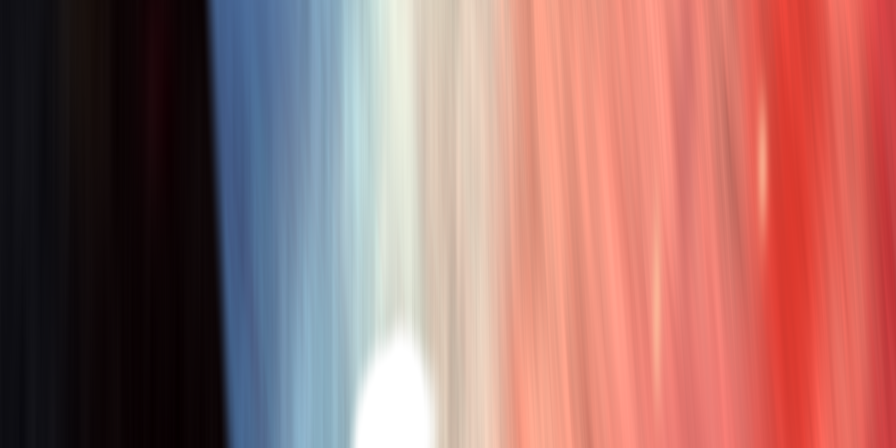
A Shadertoy shader for this background:

```glsl
float hash(vec2 p) {
    p = fract(p * vec2(0.1031, 0.1137));
    p += dot(p, p.yx + 33.33);
    return fract((p.x + p.y) * p.x * 17.0);
}

float valueNoise(vec2 p) {
    vec2 cell = floor(p);
    vec2 f = fract(p);
    f = f * f * (3.0 - 2.0 * f);
    float low = mix(hash(cell), hash(cell + vec2(1, 0)), f.x);
    float high = mix(hash(cell + vec2(0, 1)), hash(cell + vec2(1, 1)), f.x);
    return mix(low, high, f.y);
}

// Layered vertical streaks, centred on zero
float streaks(vec2 uv, float slant, float frequency, float seed) {
    vec2 p = vec2((uv.x + slant * uv.y) * frequency, uv.y * 1.6) + seed;
    float sum = 0.0;
    float weight = 0.5;
    for (int i = 0; i < 4; i++) {
        sum += weight * (valueNoise(p) - 0.5);
        p = p * vec2(2.1, 1.25) + 17.3;
        weight *= 0.62;
    }
    return sum;
}

float glow(vec2 uv, vec2 center, vec2 radius) {
    vec2 d = (uv - center) / radius;
    return exp(-dot(d, d));
}

vec3 blend(vec3 base, vec3 next, float from, float to, float x) {
    return mix(base, next, smoothstep(from, to, x));
}

// Blue through cream to coral and red
vec3 spectrum(float x) {
    vec3 color = vec3(0.27, 0.39, 0.56);
    color = blend(color, vec3(0.55, 0.68, 0.76), 0.255, 0.36, x);
    color = blend(color, vec3(0.73, 0.83, 0.82), 0.36, 0.42, x);
    color = blend(color, vec3(0.86, 0.87, 0.82), 0.41, 0.45, x);
    color = blend(color, vec3(0.82, 0.77, 0.70), 0.45, 0.49, x);
    color = blend(color, vec3(0.89, 0.80, 0.73), 0.49, 0.53, x);
    color = blend(color, vec3(0.94, 0.61, 0.52), 0.53, 0.59, x);
    color = blend(color, vec3(0.94, 0.54, 0.48), 0.60, 0.76, x);
    color = blend(color, vec3(0.86, 0.27, 0.23), 0.80, 0.88, x);
    color = blend(color, vec3(0.93, 0.42, 0.37), 0.89, 0.94, x);
    return blend(color, vec3(0.80, 0.24, 0.25), 0.95, 0.99, x);
}

vec3 darkPanel(vec2 uv, float grain) {
    vec3 color = mix(vec3(0.06, 0.06, 0.08), vec3(0.045, 0.015, 0.02),
                     smoothstep(0.04, 0.12, uv.x));
    color += vec3(0.05, 0.04, 0.02) * glow(uv, vec2(0.09, 0.95), vec2(0.03, 0.4));
    color += vec3(0.06, 0.0, 0.01) * glow(uv, vec2(0.175, 0.85), vec2(0.02, 0.3));
    return max(color + 0.06 * grain, 0.0);
}

void mainImage(out vec4 fragColor, in vec2 fragCoord) {
    vec2 uv = fragCoord / iResolution.xy;
    float warmSide = smoothstep(0.5, 0.65, uv.x);
    float broad = streaks(uv, 0.05 * warmSide, 26.0, 3.0);
    float fine = streaks(uv, 0.03 * warmSide, 85.0, 41.0);
    float tint = streaks(uv, 0.04, 38.0, 73.0);

    // Streaked colour field
    vec3 color = spectrum(uv.x + 0.025 * broad);
    color *= 1.0 + 0.28 * broad + 0.20 * fine;
    color += vec3(0.02, 0.12, 0.11) * tint;

    // Cooler upper left, pinker lower right and deep red patches
    color = mix(color, vec3(0.28, 0.40, 0.60), 0.5 * glow(uv, vec2(0.29, 1.0), vec2(0.07, 0.35)));
    color = mix(color, vec3(0.90, 0.40, 0.41), 0.5 * glow(uv, vec2(0.79, 0.0), vec2(0.08, 0.4)));
    color = mix(color, vec3(0.83, 0.18, 0.13), 0.6 * glow(uv, vec2(0.885, 0.45), vec2(0.03, 0.5)));
    color = mix(color, vec3(0.70, 0.34, 0.36), 0.5 * glow(uv, vec2(0.765, 0.75), vec2(0.012, 0.4)));

    // Pale slivers
    vec3 sliver = vec3(1.0, 0.76, 0.62);
    color = mix(color, sliver, 0.75 * glow(uv, vec2(0.733, 0.32), vec2(0.005, 0.22)));
    color = mix(color, sliver, 0.75 * glow(uv, vec2(0.851, 0.63), vec2(0.006, 0.16)));
    color = mix(color, vec3(0.96, 0.97, 0.90), 0.6 * glow(uv, vec2(0.447, 0.85), vec2(0.018, 0.45)));

    // White bloom rising from the lower edge
    float bloomCenter = 0.442 + 0.03 * (uv.y - 0.1);
    float bloom = glow(uv, vec2(bloomCenter, 0.0), vec2(0.043, 0.25));
    color = mix(color, vec3(1.0), smoothstep(0.18, 0.5, bloom + 0.12 * fine));

    // Dark panel with a soft slanted edge
    float edge = 0.256 - 0.022 * uv.y;
    float reveal = smoothstep(edge - 0.010, edge + 0.009, uv.x);
    color = mix(darkPanel(uv, fine), color, reveal);

    fragColor = vec4(clamp(color, 0.0, 1.0), 1.0);
}
```
